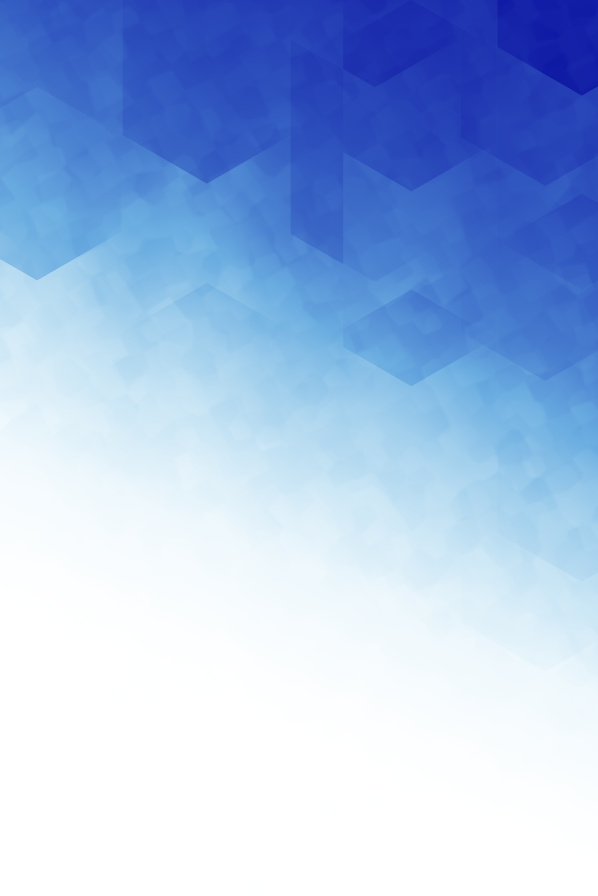
Reproduce this background procedurally as a WebGL 2 fragment shader.

```glsl
#version 300 es
precision highp float;
// Draws a diagonal white-to-navy gradient layered with translucent hexagon facets.

uniform vec2 u_resolution;
out vec4 fragColor;

// Lengths are fractions of the canvas width; y runs down from the top edge.
const float HEX_HALF_WIDTH = 0.141;
const float HEX_SLOPE = 0.577;
const float TILT = 0.45;          // how much the gradient leans to the right
const float DARK_END = -0.498;
const float LIGHT_END = 1.045;
const float LIGHT_GAMMA = 0.94;
const float SHOULDER = 0.6;       // tones above this are compressed
const float SHOULDER_GAIN = 0.76;
const float FOLD_LEFT = 0.486;    // vertical strip beside the middle hexagons
const float FOLD_RIGHT = 0.574;
const float FOLD_BOTTOM = 0.391;
const float FOLD_TOP = 0.066;
const float FOLD_DEPTH = 0.075;
const float FACET_SCALE = 21.0;
const float FACET_DEPTH = 0.1;

// Lower hexagon corners: x, y, tone step, fade length
const vec4 CORNERS[12] = vec4[12](
  vec4(0.062, 0.469, 0.080, 0.14), vec4(0.346, 0.307, 0.085, 0.28),
  vec4(0.627, 0.471, 0.015, 0.20), vec4(0.627, 0.146, 0.045, 0.12),
  vec4(0.688, 0.320, 0.065, 0.22), vec4(0.688, 0.646, 0.040, 0.10),
  vec4(0.912, 0.311, 0.045, 0.11), vec4(0.912, 0.637, 0.022, 0.10),
  vec4(0.973, 0.160, 0.095, 0.24), vec4(0.973, 0.484, 0.020, 0.12),
  vec4(0.973, 0.973, 0.022, 0.12), vec4(0.912, 1.123, 0.015, 0.12));

// Upper hexagon corners: x, y, tone step, fade length
const vec4 ROOFS[5] = vec4[5](
  vec4(0.062, 0.145, -0.025, 0.12), vec4(0.346, 0.473, 0.022, 0.07),
  vec4(0.688, 0.484, 0.028, 0.08), vec4(0.973, 0.324, 0.028, 0.09),
  vec4(0.688, 0.000, 0.020, 0.12));

// Colours from light to dark
const vec3 RAMP[9] = vec3[9](
  vec3(1.00, 1.00, 1.00), vec3(0.93, 0.97, 0.99), vec3(0.79, 0.90, 0.96),
  vec3(0.63, 0.81, 0.925), vec3(0.42, 0.68, 0.88), vec3(0.28, 0.49, 0.81),
  vec3(0.19, 0.34, 0.75), vec3(0.12, 0.20, 0.69), vec3(0.03, 0.05, 0.62));

float edge(float d) {
  float blur = 0.6 / u_resolution.x;
  return smoothstep(-blur, blur, d);
}

vec2 hash2(vec2 p) {
  vec3 q = fract(vec3(p.xyx) * vec3(0.1031, 0.1030, 0.0973));
  q += dot(q, q.yzx + 33.33);
  return fract((q.xx + q.yz) * q.zy);
}

// Soft-edged irregular cells, each with its own shade and slight slope
float facets(vec2 p) {
  vec2 cell = floor(p);
  float total = 0.0, weights = 0.0;
  for (int j = -1; j <= 1; j++)
  for (int i = -1; i <= 1; i++) {
    vec2 id = cell + vec2(i, j);
    vec2 rnd = hash2(id);
    vec2 d = p - id - 0.5 - 0.5 * (rnd - 0.5);
    float w = exp(-20.0 * dot(d, d));
    float shade = hash2(id + 71.0).x - 0.5;
    total += w * (shade + 0.5 * dot(d, rnd - 0.5));
    weights += w;
  }
  return total / weights;
}

// Tone step across a bent hexagon edge; dir is 1 for V, -1 for a roof
float hexEdge(vec2 p, vec4 h, float dir) {
  float dx = abs(p.x - h.x);
  float d = dir * (h.y - p.y) - dx * HEX_SLOPE;
  float fall = exp(-abs(d) / h.w);
  float rim = smoothstep(HEX_HALF_WIDTH, 0.03, dx);
  // Left sides of V planes stay crisp, all other sides melt away
  float keep = dir > 0.0 && p.x < h.x ? 0.7 : 0.2;
  float inside = fall * mix(keep, 1.0, rim);
  float outside = -0.6 * fall * rim;
  float side = edge(HEX_HALF_WIDTH - dx);
  float fold = h.x > FOLD_RIGHT ? edge(p.x - FOLD_RIGHT) : 1.0;
  return h.z * side * fold * mix(outside, inside, edge(d));
}

// Folded strip with a slanted top and bottom
float strip(vec2 p) {
  float slant = (p.x - FOLD_LEFT) * HEX_SLOPE;
  float d = FOLD_BOTTOM + slant - p.y;
  float across = edge(p.x - FOLD_LEFT) * edge(FOLD_RIGHT - p.x);
  float top = mix(0.4, 1.0, edge(p.y - FOLD_TOP - slant));
  return FOLD_DEPTH * across * edge(d) * top * exp(-max(d, 0.0) / 0.55);
}

vec3 palette(float tone) {
  float k = clamp(tone, 0.0, 1.0) * 8.0;
  vec3 color = RAMP[0];
  for (int i = 1; i < 9; i++)
    color = mix(color, RAMP[i], clamp(k - float(i - 1), 0.0, 1.0));
  return color;
}

void main() {
  vec2 p = vec2(gl_FragCoord.x, u_resolution.y - gl_FragCoord.y) / u_resolution.x;

  // Leaning gradient
  float tone = 1.0 - smoothstep(DARK_END, LIGHT_END, p.y - TILT * p.x);
  tone = pow(max(tone, 0.0), LIGHT_GAMMA);
  float strength = smoothstep(0.0, 0.3, tone);

  // Large hexagon planes
  for (int i = 0; i < 12; i++) tone += hexEdge(p, CORNERS[i], 1.0);
  for (int i = 0; i < 5; i++) tone += hexEdge(p, ROOFS[i], -1.0);
  tone += strip(p);
  tone = min(tone, SHOULDER) + SHOULDER_GAIN * max(tone - SHOULDER, 0.0);

  // Two crossed layers of small facets
  vec2 q = mat2(0.86, 0.5, -0.5, 0.86) * p * FACET_SCALE;
  float grain = 0.55 * facets(q) + 0.45 * facets(q.yx * 1.3 + 17.0);
  tone += FACET_DEPTH * grain * mix(0.1, 0.55, strength);

  fragColor = vec4(palette(tone), 1.0);
}
```
